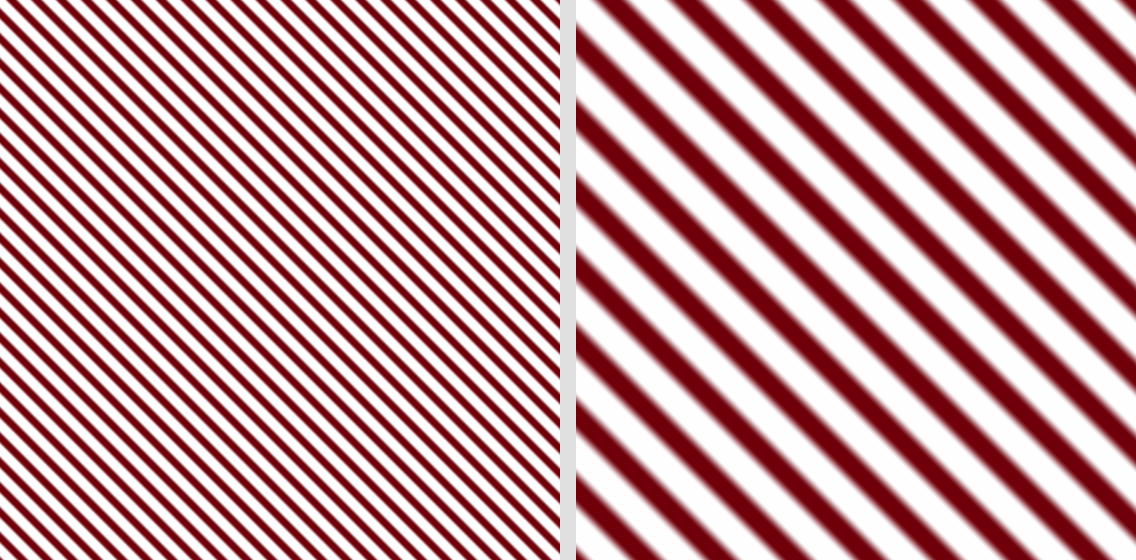
Left, the full canvas; right, a detail of the centre.
Write a WebGL 1 fragment shader that draws this pattern.

```glsl
precision highp float;
// Soft-edged dark red diagonal stripes on white, falling from left to right.

uniform vec2 u_resolution;

#define REPEATS 22.45       // stripes along each side of the canvas
#define PHASE 0.038         // shift of the stripes, in periods
#define STRIPE_WIDTH 0.425  // dark share of one period
#define EDGE_SOFTNESS 0.22  // width of each blurred edge, in periods
#define PAPER vec3(1.0, 0.998, 0.998)
#define INK vec3(0.435, 0.0, 0.04)

// Coverage of the stripe centred in each period.
float stripeMask(float position, float softness) {
  float fromCentre = abs(fract(position) - 0.5);
  float halfWidth = 0.5 * STRIPE_WIDTH;
  float halfEdge = 0.5 * softness;
  return 1.0 - smoothstep(halfWidth - halfEdge, halfWidth + halfEdge, fromCentre);
}

void main() {
  vec2 uv = gl_FragCoord.xy / u_resolution;

  // Periods counted across the falling diagonal.
  float position = (uv.x + uv.y - 1.0) * REPEATS + PHASE;

  // Keep the edge at least about one pixel wide on small canvases.
  float pixel = 1.414 * REPEATS / min(u_resolution.x, u_resolution.y);
  float softness = max(EDGE_SOFTNESS, pixel);

  gl_FragColor = vec4(mix(PAPER, INK, stripeMask(position, softness)), 1.0);
}
```
